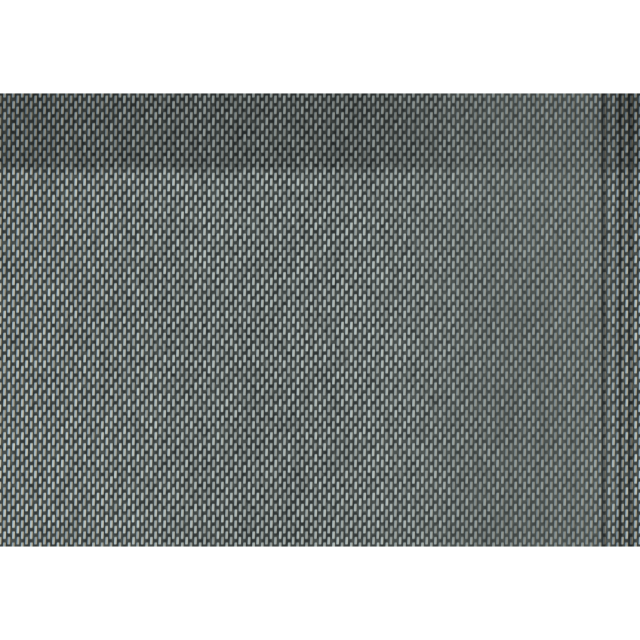
Give the GLSL for this texture, as a WebGL 1 fragment shader.

```glsl
precision highp float;
// A band of grey woven cloth on white: two half-shifted lattices of pale,
// narrow upright warp stitches lie over dark yarn. Slow wrapping noise, a
// darker upper strip, a faded right side and three creases vary the weave.
uniform vec2 u_resolution;

const vec2 REPEATS = vec2(72.0, 58.0);

float hash(vec2 p) {
  vec3 q = fract(p.xyx * vec3(0.1031, 0.1030, 0.0973));
  q += dot(q, q.yzx + 33.33);
  return fract((q.x + q.y) * q.z);
}

// Value noise that wraps after a whole number of cells
float wrapNoise(vec2 uv, vec2 cells) {
  vec2 p = uv * cells, i = floor(p), f = fract(p);
  f = f * f * (3.0 - 2.0 * f);
  float low = mix(hash(mod(i, cells)), hash(mod(i + vec2(1.0, 0.0), cells)), f.x);
  float high = mix(hash(mod(i + vec2(0.0, 1.0), cells)), hash(mod(i + 1.0, cells)), f.x);
  return mix(low, high, f.y);
}

float roundBox(vec2 p, vec2 halfSize, float radius) {
  vec2 d = abs(p) - halfSize + radius;
  return length(max(d, 0.0)) + min(max(d.x, d.y), 0.0) - radius;
}

// Dark yarn with pale stitches; fringe colours their left and right flanks
vec3 weave(vec2 uv, float fringe, float fade) {
  vec2 grid = uv * REPEATS;
  float soft = 0.03 + 0.45 * REPEATS.x / u_resolution.x;
  float grain = wrapNoise(uv, REPEATS * 3.0);
  vec3 color = mix(vec3(0.175, 0.195, 0.195), vec3(0.33, 0.355, 0.345), grain * 0.8);

  for (int k = 0; k < 2; k++) {
    vec2 shifted = grid + 0.5 * float(k);
    vec2 id = mod(floor(shifted), REPEATS);
    vec2 local = fract(shifted) - 0.5;
    local.x -= 0.06 * local.y + 0.05 * (hash(id + 7.0 * float(k)) - 0.5);
    vec3 flank = fringe * clamp(local.x * 6.0, -1.0, 1.0) * vec3(0.10, 0.0, -0.12);

    // Grey shoulder where the stitch dips under the cross yarn
    float shoulder = roundBox(local, vec2(0.20, 0.40), 0.14);
    color = mix(color, vec3(0.35, 0.385, 0.385) + flank,
                0.5 * (1.0 - smoothstep(-soft, soft, shoulder)));

    float stitch = roundBox(local, vec2(0.145, 0.335), 0.10);
    vec3 pale = vec3(0.635, 0.67, 0.66) * (0.90 + 0.20 * hash(id + 31.0 * float(k)));
    color = mix(color, pale + flank, 1.0 - smoothstep(-soft, soft, stitch));
  }
  return mix(color, vec3(0.39, 0.42, 0.41), fade);
}

void main() {
  vec2 uv = gl_FragCoord.xy / u_resolution;

  // Soft focus toward the right, returning to crisp at the seam
  float rightSide = smoothstep(0.50, 0.86, uv.x) * (1.0 - smoothstep(0.91, 1.0, uv.x));
  float fringe = 0.3 + 0.7 * pow(0.5 + 0.5 * cos(6.28318 * uv.x), 2.0);
  vec3 cloth = weave(uv, fringe, 0.36 * rightSide);

  // Uneven light and the darker upper strip
  cloth *= 0.95 + 0.10 * wrapNoise(uv, vec2(5.0, 4.0));
  cloth *= 0.98 + 0.04 * wrapNoise(uv, vec2(34.0, 8.0));
  cloth *= 1.0 - 0.20 * smoothstep(0.725, 0.745, uv.y) * (1.0 - 0.7 * rightSide);

  // Upright creases near the right edge
  for (int k = 0; k < 3; k++) {
    float n = float(k);
    float crease = abs(uv.x - 0.943 - 0.026 * n + 0.005 * n * (n - 1.0));
    cloth *= 1.0 - 0.38 * (1.0 - smoothstep(0.001, 0.005, crease));
  }

  // Straight cut edges against white
  float pixel = 1.0 / u_resolution.y;
  float inside = 1.0 - smoothstep(-pixel, pixel, abs(uv.y - 0.5) - 0.354);
  gl_FragColor = vec4(mix(vec3(1.0), cloth, inside), 1.0);
}
```
